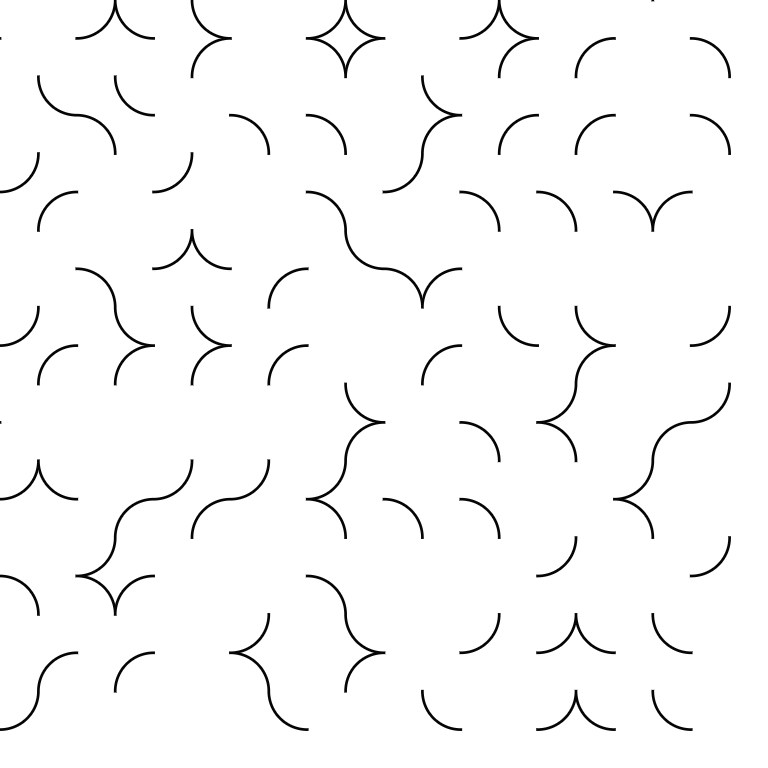
Give the GLSL for this pattern, as a Shadertoy shader.

```glsl
// Thin black quarter circles, one per point of a 10 by 10 lattice, each turned at random.

// Two pseudo-random values in 0..1 for a lattice point
vec2 hash22(vec2 p) {
    vec3 q = fract(p.xyx * vec3(0.1031, 0.1030, 0.0973));
    q += dot(q, q.yzx + 33.33);
    return fract((q.xx + q.yz) * q.zy);
}

// Signed distance to a stroked quarter circle in the first quadrant, with square caps
float quarterArc(vec2 p, float radius, float halfWidth) {
    float ring = abs(length(p) - radius) - halfWidth;
    float cut = -min(p.x, p.y) - halfWidth;
    return max(ring, cut);
}

void mainImage(out vec4 fragColor, in vec2 fragCoord) {
    float pixel = 10.0 / iResolution.y;
    vec2 p = fragCoord * pixel;
    vec2 nearest = floor(p + 0.5);
    float dist = 1.0;

    // Neighbours are included because strokes spill over the cell borders
    for (int y = -1; y <= 1; y++) {
        for (int x = -1; x <= 1; x++) {
            vec2 center = nearest + vec2(x, y);
            // The right column and bottom row of lattice points stay empty
            if (center.x > 9.5 || center.y < 0.5) continue;
            vec2 facing = step(0.5, hash22(center + 17.0)) * 2.0 - 1.0;
            dist = min(dist, quarterArc((p - center) * facing, 0.5, 0.0175));
        }
    }

    // Ink on white with a one-pixel soft edge
    float ink = clamp(0.5 - dist / pixel, 0.0, 1.0);
    fragColor = vec4(mix(vec3(1.0), vec3(0.02), ink), 1.0);
}
```
